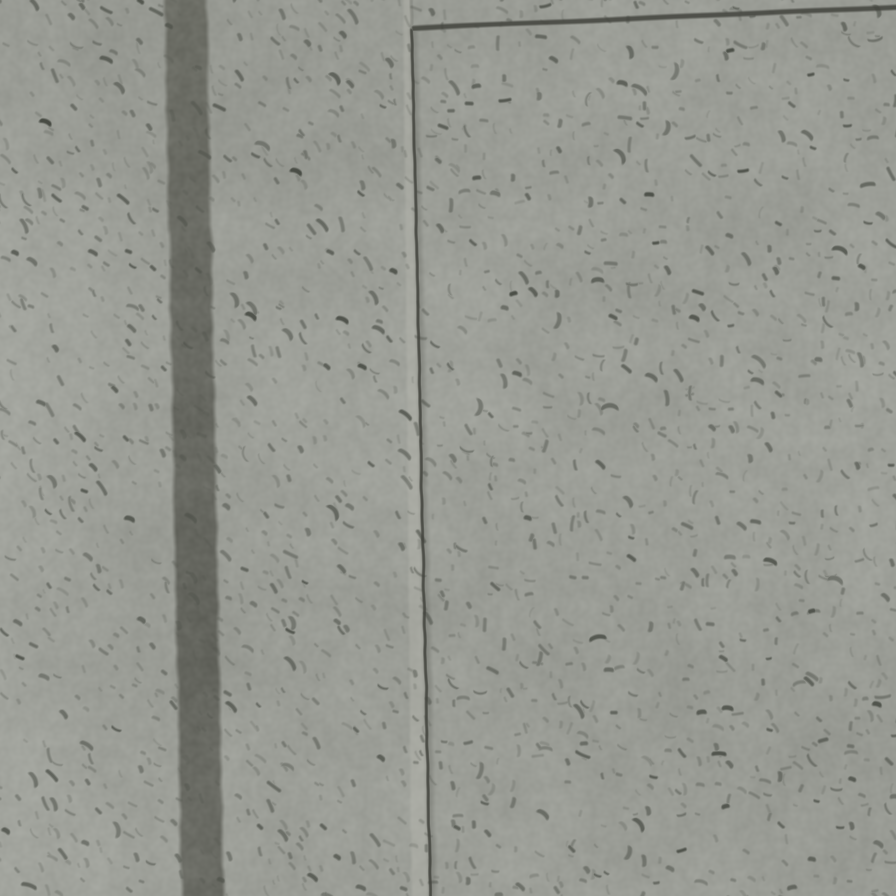
Give the GLSL for this texture, as a WebGL 2 fragment shader.

```glsl
#version 300 es
precision highp float;
// Speckled grey stone panels with a dark vertical groove and thin shadowed seams.

uniform vec2 u_resolution;
out vec4 outColor;

const vec3 STONE_COLOR  = vec3(0.610, 0.619, 0.592);
const vec3 GROOVE_COLOR = vec3(0.415, 0.420, 0.390);
const vec3 SEAM_COLOR   = vec3(0.255, 0.260, 0.235);
const vec3 LIP_COLOR    = vec3(0.665, 0.670, 0.640);
const vec3 FLECK_COLOR  = vec3(0.270, 0.285, 0.255);

const float GROOVE_HALF_WIDTH = 0.0235;
const float SEAM_HALF_WIDTH   = 0.0018;
const float LEDGE_HALF_WIDTH  = 0.0028;
const float BOLD_CELLS  = 37.0;   // fleck grid density across the canvas
const float FAINT_CELLS = 53.0;
const float FLECK_SOFTNESS = 0.0016;

vec2 hash2(vec2 cell) {
  uvec2 q = uvec2(ivec2(cell) + 4096) * uvec2(1597334673u, 3812015801u);
  uint n = (q.x ^ q.y) * 1597334673u;
  n = (n ^ (n >> 15)) * 2246822519u;
  n ^= n >> 13;
  uint m = n * 3266489917u;
  m ^= m >> 16;
  return vec2(n & 65535u, m & 65535u) / 65535.0;
}

vec2 gradientAt(vec2 cell) {
  float angle = 6.28318 * hash2(cell).x;
  return vec2(cos(angle), sin(angle));
}

float gradientNoise(vec2 p) {
  vec2 i = floor(p), f = p - i;
  vec2 w = f * f * f * (f * (f * 6.0 - 15.0) + 10.0);
  vec2 e = vec2(1.0, 0.0);
  float low  = mix(dot(gradientAt(i), f), dot(gradientAt(i + e.xy), f - e.xy), w.x);
  float high = mix(dot(gradientAt(i + e.yx), f - e.yx), dot(gradientAt(i + e.xx), f - e.xx), w.x);
  return mix(low, high, w.y);
}

// Coverage of a band of given half width around zero distance.
float band(float dist, float halfWidth, float softness) {
  return 1.0 - smoothstep(halfWidth - softness, halfWidth + softness, abs(dist));
}

// Jittered, slanted flecks, gathered loosely into clusters.
float flecks(vec2 p, float cells, float amount, float size, float seed, float pixel) {
  float soft = max(FLECK_SOFTNESS, pixel);
  vec2 home = floor(p * cells);
  float cover = 0.0;
  for (int y = -1; y <= 1; y++) {
    for (int x = -1; x <= 1; x++) {
      vec2 cell = home + vec2(x, y);
      vec2 jitter = hash2(cell + seed);
      vec2 shape = hash2(cell + seed + 311.0);
      vec2 kind = hash2(cell + seed + 733.0);
      vec2 center = (cell + jitter) / cells;
      float cluster = 0.55 * gradientNoise(center * 9.0 + seed);
      float present = step(kind.x, amount + cluster);
      // Slant runs down to the right, looser on the right panel.
      float spread = mix(1.1, 2.3, smoothstep(0.40, 0.55, center.x));
      float angle = -0.85 + (shape.x - 0.5) * spread;
      vec2 axis = vec2(cos(angle), sin(angle));
      vec2 d = p - center;
      float along = dot(d, axis);
      float across = dot(d, vec2(-axis.y, axis.x)) + (kind.y - 0.5) * 90.0 * along * along;
      float halfLength = size * mix(0.35, 1.35, shape.y * shape.y);
      float thickness = size * mix(0.22, 0.48, kind.y);
      float taper = length(vec2(max(abs(along) - halfLength, 0.0), across)) - thickness;
      float ink = 1.0 - smoothstep(-soft, soft, taper);
      cover = max(cover, ink * present * mix(0.35, 1.0, jitter.y * shape.x + 0.25 * kind.y));
    }
  }
  return cover;
}

void main() {
  vec2 uv = gl_FragCoord.xy / u_resolution;
  float pixel = 1.0 / min(u_resolution.x, u_resolution.y);
  float wobble = 0.0012 * gradientNoise(uv * vec2(7.0, 45.0));

  // Stone ground: broad lighting, mottling and fine grain.
  float light = 0.030 * gradientNoise(uv * 2.6 + 4.0) + 0.024 * gradientNoise(uv * 14.0);
  light += 0.022 * gradientNoise(uv * vec2(75.0, 60.0)) + 0.018 * gradientNoise(uv * 150.0);
  light += 0.020 * (1.0 - smoothstep(0.0, 0.17, uv.x)) - 0.014 * smoothstep(0.6, 1.0, uv.y);
  vec3 color = STONE_COLOR + light;

  // Dark groove, leaning slightly to the right as it descends.
  float grooveX = mix(0.2260, 0.2075, uv.y) + 2.0 * wobble;
  float groove = band(uv.x - grooveX, GROOVE_HALF_WIDTH, 0.0035);
  float grooveTone = 0.95 + 0.12 * smoothstep(0.6, 1.0, uv.y);
  color = mix(color, GROOVE_COLOR * grooveTone + 1.3 * light, groove * 0.96);

  // Pale lip beside the upright seam, widening downward.
  float seamX = mix(0.4805, 0.4590, uv.y) + wobble;
  float lipWidth = mix(0.021, 0.009, uv.y);
  float lip = band(uv.x - seamX + 0.5 * lipWidth, 0.5 * lipWidth, 0.0025);
  color = mix(color, LIP_COLOR + 0.6 * light, lip * 0.8);

  // Flecks in two sizes, muted inside the groove.
  float bold = flecks(uv, BOLD_CELLS, 0.47, 0.0056, 17.0, pixel);
  float faint = flecks(uv, FAINT_CELLS, 0.50, 0.0043, 59.0, pixel);
  color = mix(color, FLECK_COLOR, max(bold * 0.88, faint * 0.40) * (1.0 - 0.35 * groove));

  // Upright and upper seams, meeting at the panel corner.
  float ledgeY = mix(0.9685, 0.9920, (uv.x - 0.459) / 0.541) + wobble;
  float below = 1.0 - smoothstep(-0.002, 0.002, uv.y - ledgeY);
  float right = smoothstep(-0.002, 0.002, uv.x - seamX);
  float seam = band(uv.x - seamX, SEAM_HALF_WIDTH, max(0.0014, pixel)) * mix(0.2, 0.88, below);
  float ledge = band(uv.y - ledgeY, LEDGE_HALF_WIDTH, max(0.0018, pixel)) * right * 0.85;
  float seamShade = band(uv.x - seamX - 0.002, 0.004, 0.004) * below * 0.22;
  color = mix(color, SEAM_COLOR, max(max(seam, ledge), seamShade));

  outColor = vec4(clamp(color, 0.0, 1.0), 1.0);
}
```
